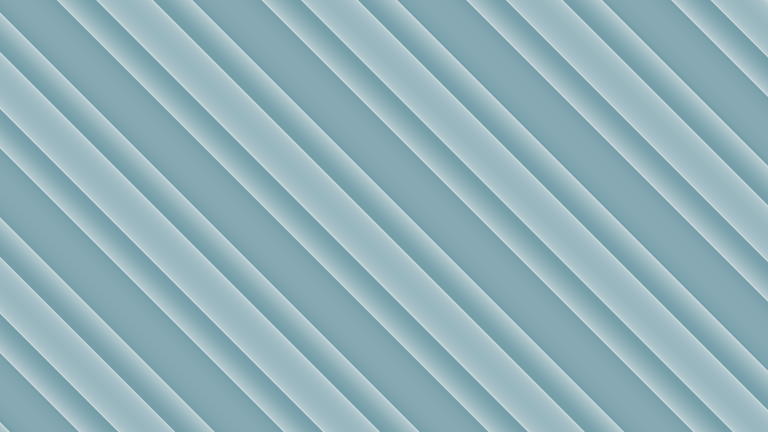
A WebGL 1 fragment shader for this background:

```glsl
precision highp float;

uniform vec2 u_resolution;

// Lengths are fractions of the canvas height, measured horizontally.
const float PERIOD = 0.47407;
const float CENTER = 0.2882;
const float RIDGE_EDGE = 0.0637;
const float STEP_EDGE = 0.155;
const float LINE_WIDTH = 0.0042;
const float GLOW_REACH = 0.0255;
const float SHADE_REACH = 0.032;
const float STEP_CURVE = 1.6;

const vec3 RIDGE_COLOR = vec3(0.585, 0.708, 0.742);
const vec3 GLOW_COLOR = vec3(0.730, 0.805, 0.825);
const vec3 SHADE_COLOR = vec3(0.450, 0.615, 0.655);
const vec3 VALLEY_COLOR = vec3(0.540, 0.668, 0.708);
const vec3 LINE_COLOR = vec3(0.800, 0.855, 0.870);

// Pale central band, brighter toward its rim.
vec3 ridge(float d) {
  return mix(RIDGE_COLOR, GLOW_COLOR, exp(-max(RIDGE_EDGE - d, 0.0) / GLOW_REACH));
}

// Narrow side band, shaded under the ridge and lit at its outer rim.
vec3 sideStep(float d) {
  float t = clamp((d - RIDGE_EDGE) / (STEP_EDGE - RIDGE_EDGE), 0.0, 1.0);
  return mix(SHADE_COLOR, GLOW_COLOR, pow(t, STEP_CURVE));
}

// Flat dark band with a soft shadow along both sides.
vec3 valley(float d) {
  return mix(VALLEY_COLOR, SHADE_COLOR, exp(-max(d - STEP_EDGE, 0.0) / SHADE_REACH));
}

// Antialiased coverage of a thin line centered on an edge.
float edgeLine(float d, float edge, float blur) {
  return clamp((0.5 * LINE_WIDTH - abs(d - edge)) / blur + 0.5, 0.0, 1.0);
}

void main() {
  vec2 p = gl_FragCoord.xy / u_resolution.y;
  float blur = 1.4 / u_resolution.y;

  // Diagonal coordinate, repeated and mirrored about each ridge.
  float u = p.x + p.y - 1.0 - CENTER;
  float d = abs(fract(u / PERIOD + 0.5) - 0.5) * PERIOD;

  // Bands from the ridge outward.
  float pastRidge = clamp((d - RIDGE_EDGE) / blur + 0.5, 0.0, 1.0);
  float pastStep = clamp((d - STEP_EDGE) / blur + 0.5, 0.0, 1.0);
  vec3 color = mix(ridge(d), sideStep(d), pastRidge);
  color = mix(color, valley(d), pastStep);

  // Bright rims.
  float rim = max(edgeLine(d, RIDGE_EDGE, blur), edgeLine(d, STEP_EDGE, blur));
  color = mix(color, LINE_COLOR, rim);

  gl_FragColor = vec4(color, 1.0);
}
```
